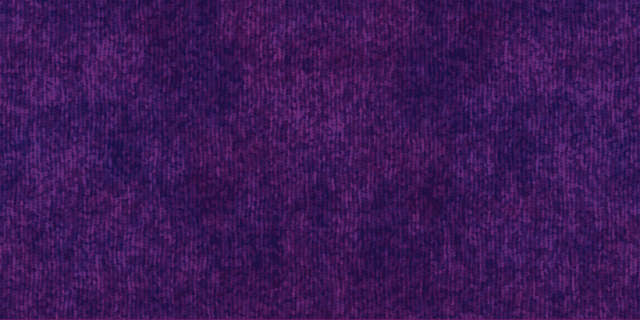
Write a Shadertoy shader that draws this texture.

```glsl
#define RIBS 72.0          // ribs per canvas height
#define ROWS 94.0          // weft rows per canvas height
#define RIB_DEPTH 0.17
#define WEFT_DEPTH 0.09
#define TUFT_DEPTH 0.36
#define WEAR_DEPTH 0.30
#define HUE_SHIFT vec3(0.050, -0.006, -0.018)
#define SHADOW vec3(0.120, 0.052, 0.255)
#define PLUM vec3(0.232, 0.090, 0.337)
#define HIGHLIGHT vec3(0.400, 0.168, 0.475)
#define SELVAGE vec3(0.430, 0.110, 0.390)

vec3 hash3(vec2 cell) {
    vec3 q = fract(cell.xyx * vec3(0.1031, 0.1030, 0.0973));
    q += dot(q, q.yxz + 33.33);
    return fract((q.xxy + q.yzz) * q.zyx);
}

// Soft cellular noise: random cell values blended by distance, about -1 to 1
float cellNoise(vec2 p) {
    vec2 base = floor(p);
    float total = 0.0, weights = 0.0;
    for (int j = -1; j <= 1; j++) {
        for (int i = -1; i <= 1; i++) {
            vec2 cell = base + vec2(i, j);
            vec3 h = hash3(cell + 200.0);
            vec2 d = cell + 0.15 + 0.7 * h.xy - p;
            float w = exp(-7.0 * dot(d, d));
            total += w * (2.0 * h.z - 1.0);
            weights += w;
        }
    }
    return total / weights;
}

// Worn patches, from broad areas down to small blotches
float wear(vec2 p) {
    return 0.40 * cellNoise(p * 3.5)
         + 0.42 * cellNoise(p * 9.0 + 17.0)
         + 0.42 * cellNoise(p * vec2(26.0, 21.0) + 41.0);
}

void mainImage(out vec4 fragColor, in vec2 fragCoord) {
    vec2 uv = fragCoord / iResolution.y;
    float middle = 0.5 * iResolution.x / iResolution.y;
    vec2 folded = vec2(abs(uv.x - middle), uv.y);
    float side = smoothstep(0.25, 1.0, folded.x / middle);

    // Vertical ribs with a slight wobble
    float ribX = uv.x * RIBS + 0.16 * sin(uv.y * 23.0 + uv.x * 9.0)
               + 0.10 * sin(uv.y * 61.0 - uv.x * 31.0);
    float rib = cos(6.2832 * ribX);

    // Weft rows, shifted irregularly from rib to rib
    float rowY = uv.y * ROWS + 0.25 * sin(ribX * 2.3) + 0.2 * sin(uv.x * 37.0);
    float weft = cos(6.2832 * rowY);

    // Yarn tufts and longer streaks along the ribs
    float tuft = cellNoise(vec2(ribX * 1.25, rowY));
    float streak = cellNoise(vec2(ribX, uv.y * 13.0) + 71.0);

    float tone = 0.45 + 0.13 * (side - 0.35)
               + WEAR_DEPTH * wear(folded)
               + RIB_DEPTH * rib * (0.9 + 0.5 * streak)
               + WEFT_DEPTH * weft * (0.7 - 0.3 * rib)
               + TUFT_DEPTH * tuft + 0.10 * streak;
    tone = clamp(tone, 0.0, 1.0);

    // Red and blue threads
    float hue = 0.45 * cellNoise(vec2(ribX * 0.9, rowY * 0.6) + 113.0)
              + 0.35 * cellNoise(folded * 7.0 + 59.0)
              + 0.25 * rib + 0.4 * (0.35 - side);

    vec3 color = mix(SHADOW, PLUM, smoothstep(-0.15, 0.5, tone) * 1.0);
    color = mix(color, HIGHLIGHT, max(tone - 0.5, 0.0) * 2.0);
    color += HUE_SHIFT * hue;

    // Thin edge along the bottom
    color = mix(color, SELVAGE, 0.7 * smoothstep(0.006, 0.001, uv.y));
    fragColor = vec4(color, 1.0);
}
```
